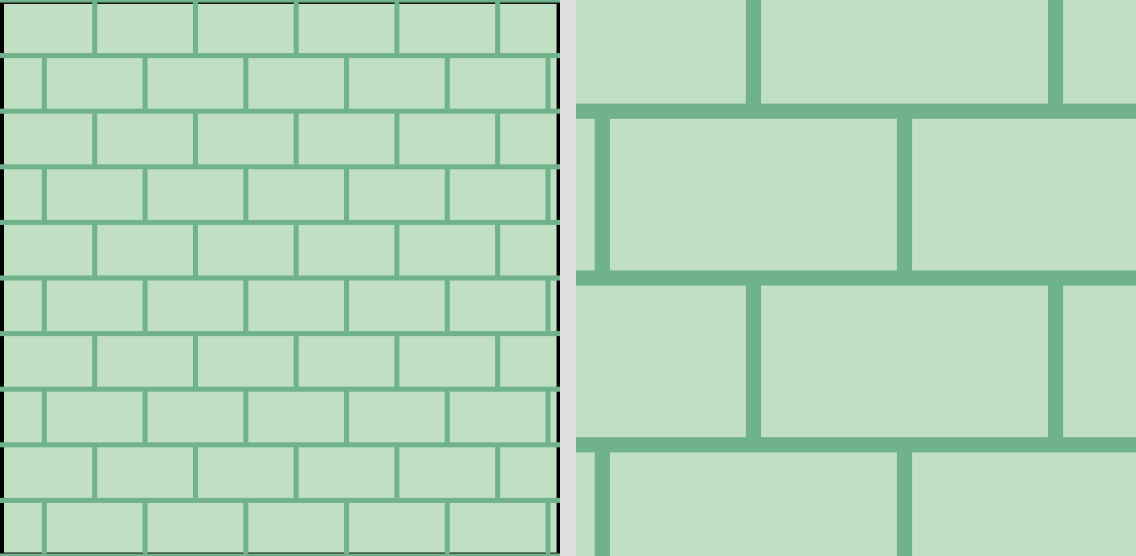
Left: the whole. Right: its middle third, enlarged.
A Shadertoy shader for this pattern:

```glsl
// Layout, in units of the canvas height
const float ROWS         = 10.0;
const float BRICK_WIDTH  = 0.18115;
const float FIRST_JOINT  = 0.0798;   // first upright joint in the bottom row
const float JOINT_WIDTH  = 0.0091;
const vec2  MARGIN_LOW   = vec2(0.0072, 0.0062);  // left, bottom
const vec2  MARGIN_HIGH  = vec2(0.0062, 0.0070);  // right, top

const vec3 BRICK_COLOR  = vec3(0.753, 0.876, 0.766);
const vec3 JOINT_COLOR  = vec3(0.435, 0.700, 0.547);
const vec3 MARGIN_COLOR = vec3(0.0);

// Distance to the nearest multiple of the period
float distanceToGrid(float x, float period) {
    return abs(fract(x / period + 0.5) - 0.5) * period;
}

// Distance to the centre line of the nearest joint, in running bond
float distanceToJoint(vec2 p) {
    float row = floor(p.y * ROWS);
    float shift = FIRST_JOINT + 0.5 * BRICK_WIDTH * mod(row, 2.0);
    float upright = distanceToGrid(p.x - shift, BRICK_WIDTH);
    float level = distanceToGrid(p.y, 1.0 / ROWS);
    return min(upright, level);
}

// Coverage of a shape from its signed distance, softened over one pixel
float coverage(float signedDistance, float pixel) {
    return clamp(0.5 - signedDistance / pixel, 0.0, 1.0);
}

void mainImage(out vec4 fragColor, in vec2 fragCoord) {
    float pixel = 1.0 / iResolution.y;
    vec2 p = fragCoord * pixel;
    vec2 size = iResolution.xy * pixel;

    // Brick field inset from the dark margin
    vec2 outside = max(MARGIN_LOW - p, p - size + MARGIN_HIGH);
    float field = coverage(max(outside.x, outside.y), pixel);
    vec3 color = mix(MARGIN_COLOR, BRICK_COLOR, field);

    // Joints run over both the bricks and the margin
    float joint = coverage(distanceToJoint(p) - 0.5 * JOINT_WIDTH, pixel);
    color = mix(color, JOINT_COLOR, joint);

    fragColor = vec4(color, 1.0);
}
```
